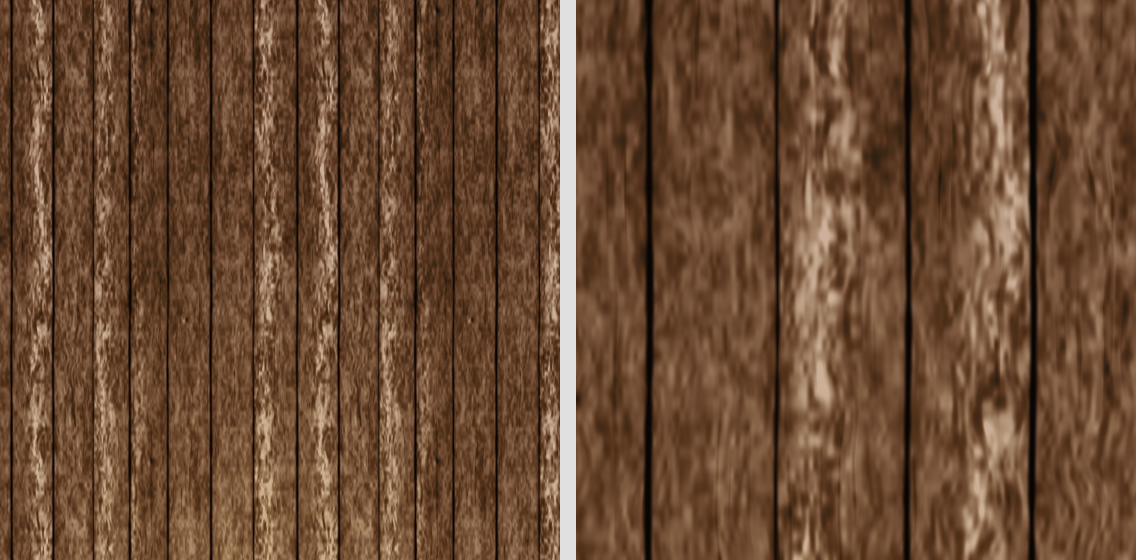
Left: the whole. Right: its middle third, enlarged.
This texture is drawn by a Shadertoy shader. Its source:

```glsl
#define TILE vec2(0.5100, 0.805)
#define ORIGIN vec2(0.0208, 0.02)
#define GRAIN 0.42
#define BLOTCH 0.11
#define WEAR 0.27
#define CRACKS 0.09
#define GLOW 0.12
#define EDGE_SHADE 0.09
#define GAP_SOFTNESS 0.0013

const int PLANKS = 7;
const vec3 BLACK = vec3(0.06, 0.03, 0.02);
const vec3 UMBER = vec3(0.20, 0.13, 0.07);
const vec3 BROWN = vec3(0.33, 0.20, 0.11);
const vec3 OAK   = vec3(0.42, 0.28, 0.19);
const vec3 TAN   = vec3(0.53, 0.39, 0.29);
const vec3 PALE  = vec3(0.65, 0.53, 0.43);
const vec3 BARE  = vec3(0.80, 0.69, 0.61);

// Left edges of the planks across one tile, and half widths of the gaps there
const float EDGE[8] = float[8](0.0, 0.146, 0.286, 0.414, 0.547, 0.698, 0.847, 1.0);
const float GAP[7] = float[7](0.0018, 0.0019, 0.0007, 0.0018, 0.0015, 0.0019, 0.0010);

// Per plank: tone, then centre, width and strength of the worn streak
const vec4 PLANK[7] = vec4[7](
    vec4(0.38, 0.66, 0.25, 1.0), vec4(0.375, 0.45, 0.45, 0.25),
    vec4(0.39, 0.28, 0.32, 0.8), vec4(0.35, 0.16, 0.18, 0.6),
    vec4(0.37, 0.60, 0.40, 0.1), vec4(0.395, 0.50, 0.45, 0.15),
    vec4(0.38, 0.32, 0.26, 1.0));

float hash(vec2 p) {
    return fract(sin(dot(p, vec2(127.1, 311.7))) * 43758.5453);
}

// Value noise that wraps over the unit square
float noise(vec2 t, vec2 cells) {
    vec2 p = t * cells, i = floor(p), f = fract(p);
    f = f * f * (3.0 - 2.0 * f);
    vec2 a = mod(i, cells) + cells, b = mod(i + 1.0, cells) + cells;
    return mix(mix(hash(a), hash(vec2(b.x, a.y)), f.x),
               mix(hash(vec2(a.x, b.y)), hash(b), f.x), f.y);
}

float ramp(float a, float b, float x) {
    return clamp((x - a) / (b - a), 0.0, 1.0);
}

float bell(float x) {
    return exp(-x * x);
}

vec3 woodColor(float v) {
    vec3 c = mix(BLACK, UMBER, ramp(0.06, 0.20, v));
    c = mix(c, BROWN, ramp(0.20, 0.33, v));
    c = mix(c, OAK, ramp(0.33, 0.42, v));
    c = mix(c, TAN, ramp(0.42, 0.53, v));
    c = mix(c, PALE, ramp(0.53, 0.65, v));
    return mix(c, BARE, ramp(0.65, 0.80, v));
}

// Small dark knot, lit on one side, with a soft stain; not on every plank
float knot(float across, float along, float width, int plank) {
    vec2 seed = vec2(plank, 3.0);
    if (hash(seed + 40.0) < 0.35) return 0.0;
    float dy = fract(along - hash(seed) + 0.5) - 0.5;
    vec2 d = vec2(across - (0.25 + 0.5 * hash(seed + 9.0)) * width, dy * TILE.y * 0.65);
    float r = mix(0.0025, 0.004, hash(seed + 21.0));
    return 0.22 * bell(length(d + r * vec2(1.3, 0.4)) / r)
         - 0.25 * bell(length(d) / r) - 0.06 * bell(length(d) / (4.0 * r));
}

void mainImage(out vec4 fragColor, in vec2 fragCoord) {
    vec2 uv = fragCoord / iResolution.xy;
    float px = 1.0 / iResolution.y;

    // Tile coordinates, with slightly crooked plank edges
    vec2 t = (uv - ORIGIN) / TILE;
    t.x += 0.003 * (noise(vec2(0.0, t.y), vec2(1.0, 7.0)) - 0.5);
    t = fract(t);

    int k = 0;
    for (int i = 1; i < PLANKS; i++) if (t.x >= EDGE[i]) k = i;
    float width = (EDGE[k + 1] - EDGE[k]) * TILE.x;
    float left = (t.x - EDGE[k]) * TILE.x;
    float right = width - left;

    // Short wavy fibres, broad blotches and long cracks
    vec2 w = t + vec2(0.010 * (noise(t, vec2(23.0, 26.0)) - 0.5), 0.0);
    float fibre = 0.30 * noise(w, vec2(73.0, 21.0)) + 0.40 * noise(w, vec2(127.0, 57.0))
                + 0.30 * noise(w, vec2(181.0, 113.0));
    float blotch = 0.6 * noise(t, vec2(13.0, 7.0)) + 0.4 * noise(t, vec2(37.0, 23.0));
    float crack = smoothstep(0.74, 0.96, noise(w, vec2(131.0, 9.0)));

    // Worn streak that drifts along the plank and breaks into patches
    vec4 plank = PLANK[k];
    float drift = 0.3 * (noise(t, vec2(7.0, 8.0)) - 0.5);
    float streak = bell((left / width - plank.y + drift) / plank.z);
    float patches = 0.6 * fibre + 0.25 * noise(t, vec2(17.0, 9.0))
                  + 0.15 * noise(w, vec2(61.0, 31.0));
    float worn = plank.w * streak * smoothstep(0.28, 0.68, patches);

    // Warm light from below, with a darker band above the middle
    float glow = bell(length((uv - vec2(0.45, -0.05)) / vec2(0.48, 0.42)));
    float band = bell((uv.y - 0.58) / 0.2);

    float v = plank.x + GRAIN * (fibre - 0.5) + BLOTCH * (blotch - 0.5);
    v += WEAR * worn * (0.5 + fibre) - CRACKS * crack;
    v += GLOW * glow - 0.02 * band + knot(left, t.y, width, k);
    v -= EDGE_SHADE * exp(-min(left, right) / 0.004);
    vec3 color = woodColor(v) * mix(vec3(1.0), vec3(1.0, 0.99, 0.88), glow);

    // Dark, soft gaps between the planks, worn unevenly along their length
    float fray = 0.0012 * (noise(t, vec2(29.0, 41.0)) - 0.5);
    float gap = min(left - GAP[k], right - GAP[(k + 1) % PLANKS]) + fray;
    float soft = GAP_SOFTNESS + 0.5 * px;
    color = mix(BLACK * 0.6, color, smoothstep(-soft, soft, gap));
    fragColor = vec4(color, 1.0);
}
```
